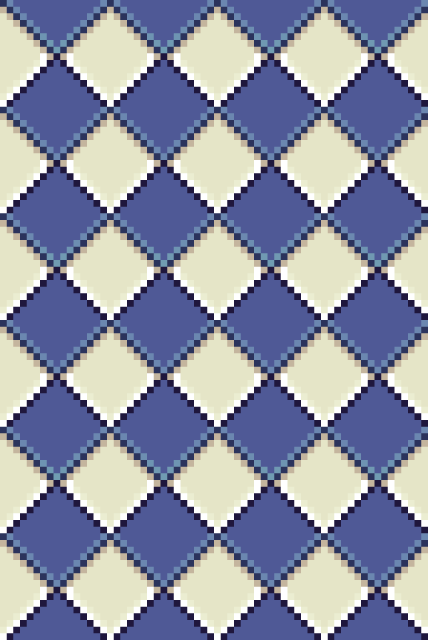
Give the GLSL for this pattern, as a WebGL 1 fragment shader.

```glsl
precision highp float;
// Stepped diamond checkerboard in blue and cream, with bevelled stitch-like edges.
uniform vec2 u_resolution;

// Colour of one square stitch; rows count downwards from the top.
vec3 stitchColor(vec2 stitch) {
  float tileRow = mod(floor(stitch.y / 16.0), 6.0);
  vec2 p = vec2(mod(stitch.x + 8.0, 16.0), mod(stitch.y, 16.0)) - 8.0;
  float ring = abs(p.x) + abs(p.y);
  bool upper = p.y < 0.5;

  // Outline, darker below each cream diamond
  if (abs(ring - 8.0) < 0.5) {
    return p.y < -0.5 ? vec3(0.17, 0.20, 0.36) : vec3(0.12, 0.09, 0.24);
  }

  // Blue diamond with a light lower rim, tinted teal on alternate rows
  if (ring > 8.0) {
    float teal = smoothstep(-6.0, -1.0, p.y) * (1.0 - mod(tileRow, 2.0));
    vec3 rim = mix(vec3(0.42, 0.53, 0.69), vec3(0.44, 0.61, 0.70), teal);
    return ring < 9.5 && upper ? rim : vec3(0.31, 0.35, 0.59);
  }

  // Cream diamond: tan shade above, white highlight below
  if (ring > 6.5) return upper ? vec3(0.77, 0.71, 0.62) : vec3(1.0);
  if (ring > 5.5 && abs(p.y) < 0.5) return vec3(1.0);
  if (ring > 5.5 && !upper) return vec3(0.92, 0.93, 0.82);
  return vec3(0.90, 0.90, 0.78);
}

void main() {
  // Average a 4 by 4 grid of samples to smooth the stitch edges
  vec3 sum = vec3(0.0);
  for (int y = 0; y < 4; y++) {
    for (int x = 0; x < 4; x++) {
      vec2 offset = (vec2(float(x), float(y)) - 1.5) / 4.0;
      vec2 uv = (gl_FragCoord.xy + offset) / u_resolution;
      // 4 by 6 tiles of 16 by 16 stitches
      sum += stitchColor(floor(vec2(uv.x, 1.0 - uv.y) * vec2(64.0, 96.0)));
    }
  }
  gl_FragColor = vec4(sum / 16.0, 1.0);
}
```
